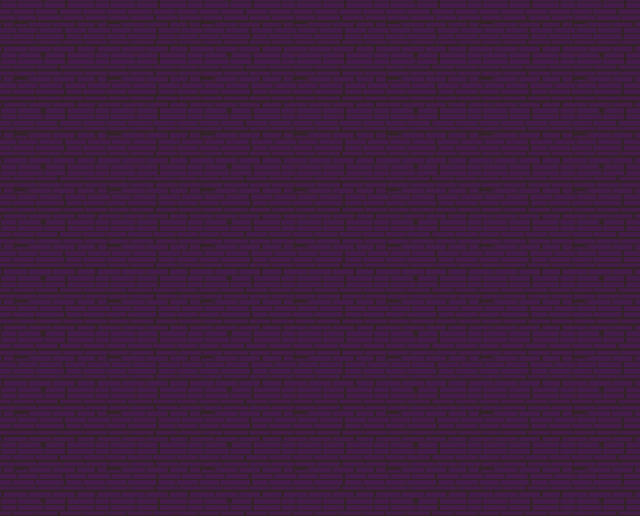
Write a WebGL 1 fragment shader that draws this texture.

```glsl
precision highp float;

uniform vec2 u_resolution;

// Layout: tiles across and down the canvas, and where the first one starts
const vec2 TILES = vec2(6.875, 9.26);
const vec2 TILE_PHASE = vec2(-0.298, 0.629);
const float ROWS = 9.0;

// Fine raster of the wall; mortar is one or two of its cells wide
const vec2 RASTER = vec2(512.0, 412.0);
const float THIN = 1.0;
const float THICK = 2.0;
const float THIN_CENTER = 0.833;

// Stagger of the nine courses in a tile, as fractions of its width
const vec3 SHIFT_TOP = vec3(0.0, 0.118, 0.065);
const vec3 SHIFT_MID = vec3(0.094, 0.0, 0.165);
const vec3 SHIFT_LOW = vec3(0.165, 0.065, 0.094);

const vec3 BRICK = vec3(0.262, 0.110, 0.290);
const vec3 MORTAR = vec3(0.200, 0.130, 0.158);

// Smooth coverage of a band of given width at distance d from its centre
float band(float d, float width, float px) {
  return clamp((0.5 * width - abs(d)) / px + 0.5, 0.0, 1.0);
}

float box(vec2 p, vec2 center, vec2 size, vec2 px) {
  return band(p.x - center.x, size.x, px.x) * band(p.y - center.y, size.y, px.y);
}

// Mortar line settled on the raster: thick ones fill whole cells
float rasterLine(float at, float center, float heavy, float px) {
  float settled = mix(floor(center) + THIN_CENTER, floor(center + 0.5), heavy);
  return band(at - settled, mix(THIN, THICK, heavy), px);
}

float isRow(float row, float index) {
  return 1.0 - step(0.5, abs(row - index));
}

// One for the bed nearest to each repeat of a beat
float beat(float line, float start, float period) {
  return 1.0 - step(0.5, abs(mod(line - start + 0.5 * period, period) - 0.5 * period));
}

// Heavy beds recur about every two tiles, one family slightly faster
float heavyBed(float line) {
  float pair = max(beat(line, 3.0, 18.0), beat(line, 4.0, 18.0));
  float single = max(beat(line, 13.0, 18.0), beat(line, 17.0, 18.0));
  return max(max(pair, single), beat(line, 8.8, 17.75));
}

float courseShift(float row) {
  vec3 group = row < 2.5 ? SHIFT_TOP : (row < 5.5 ? SHIFT_MID : SHIFT_LOW);
  float k = mod(row, 3.0);
  return k < 0.5 ? group.x : (k < 1.5 ? group.y : group.z);
}

// Upright joints between the four bricks of a course
float joints(float x, float row, float odd, float px) {
  float notched = isRow(row, 0.0) + isRow(row, 4.0);
  float broad = isRow(row, 5.0) + isRow(row, 6.0);
  float paired = isRow(row, 1.0) + isRow(row, 2.0) + broad;

  vec4 offsets = vec4(0.0, 0.27, 0.52, 0.77);
  offsets = mix(offsets, vec4(0.0, 0.265, 0.515, 0.73), notched);
  offsets = mix(offsets, vec4(0.0, 0.245, 0.55, 0.715), broad);
  offsets.y += 0.06 * isRow(row, 2.0);

  // Heavy joints; a few are heavy only in every other tile
  float alternate = (isRow(row, 3.0) + isRow(row, 8.0)) * odd
                  + isRow(row, 7.0) * (1.0 - odd);
  vec4 heavy = vec4(0.0, paired + alternate, notched, notched);

  float cell = RASTER.x / TILES.x;
  float at = (x - TILE_PHASE.x) * cell;
  vec4 d = fract(x - courseShift(row) - offsets + 0.5) - 0.5;
  vec4 center = at - d * cell;
  return max(max(rasterLine(at, center.x, heavy.x, px), rasterLine(at, center.y, heavy.y, px)),
             max(rasterLine(at, center.z, heavy.z, px), rasterLine(at, center.w, heavy.w, px)));
}

// Broken bricks: a hollow in the first course, a chip in the sixth
float damage(vec2 p, float row, float odd, vec2 px) {
  float hollow = box(p, vec2(0.92, 0.3), vec2(0.14, 0.5), px);
  float side = band(p.x - 0.857, 0.02, px.x);
  float chip = box(p, vec2(0.165, 0.45), vec2(0.055, 0.9), px);
  return max(isRow(row, 0.0) * max(hollow, side), isRow(row, 5.0) * chip * (1.0 - odd));
}

void main() {
  vec2 uv = gl_FragCoord.xy / u_resolution;
  uv.y = 1.0 - uv.y;
  vec2 tile = uv * TILES + TILE_PHASE;
  vec2 rasterPx = RASTER / u_resolution;
  vec2 coursePx = TILES * vec2(1.0, ROWS) / u_resolution;

  // Position inside one course, with y running from its top to its bottom
  float course = tile.y * ROWS;
  float line = floor(course + 0.5);
  float row = mod(floor(course), ROWS);
  float odd = mod(floor(tile.x), 2.0);
  vec2 p = vec2(fract(tile.x), fract(course));

  float bedY = (line / ROWS - TILE_PHASE.y) / TILES.y * RASTER.y;
  float mortar = rasterLine(uv.y * RASTER.y, bedY, heavyBed(line), rasterPx.y);
  mortar = max(mortar, joints(tile.x, row, odd, rasterPx.x));
  mortar = max(mortar, damage(p, row, odd, coursePx));

  gl_FragColor = vec4(mix(BRICK, MORTAR, mortar), 1.0);
}
```
